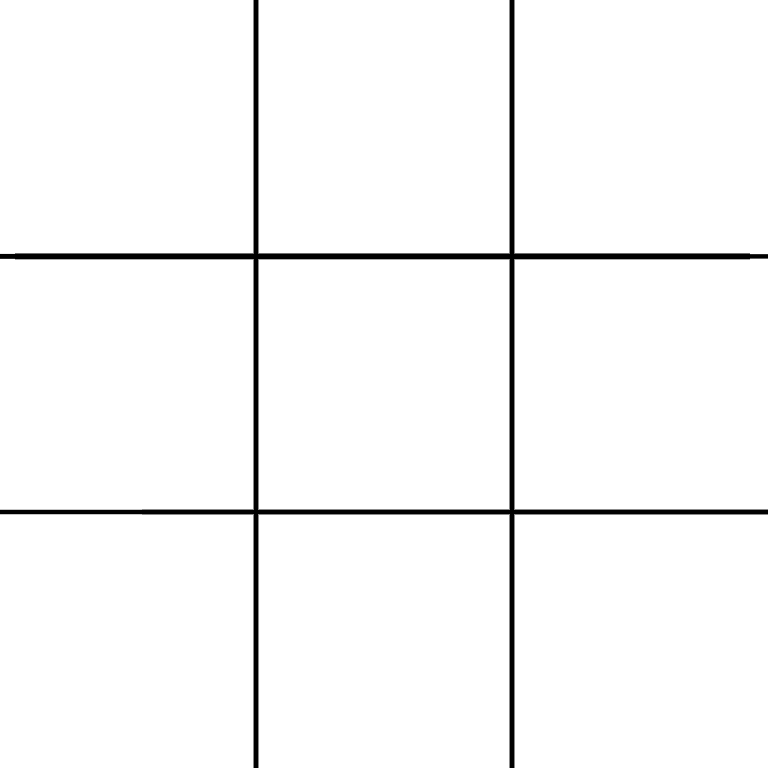
Give the GLSL for this pattern, as a Shadertoy shader.

```glsl
// Three by three grid of white squares parted by thin black rules of slightly uneven weight.
#define CELLS 3.0
#define RULE_WIDTH 0.0064
#define HEAVY_WIDTH 0.0077
#define TAIL_WIDTH 0.0058
#define HEAVY_DROP 0.0005
#define TAIL_START 0.977
#define HEAD_END 0.020
#define THIN_END 0.185
#define PAPER vec3(1.0)
#define INK vec3(0.005)

// Antialiased coverage of a rule, given the distance to its centre line
float ruleCoverage(float dist, float width, float pixel) {
    return clamp(0.5 + (0.5 * width - dist) / pixel, 0.0, 1.0);
}

// Width of a horizontal rule along x, with thinner ends
float horizontalWidth(float x, float isUpper) {
    float upper = mix(RULE_WIDTH, HEAVY_WIDTH, step(HEAD_END, x));
    upper = mix(upper, TAIL_WIDTH, step(TAIL_START, x));
    float lower = mix(TAIL_WIDTH, RULE_WIDTH, step(THIN_END, x));
    return mix(lower, upper, isUpper);
}

void mainImage(out vec4 fragColor, in vec2 fragCoord) {
    vec2 uv = fragCoord / iResolution.xy;
    vec2 pixel = 1.0 / iResolution.xy;

    // Nearest grid line on each axis; the outer border stays open
    vec2 lineIndex = floor(uv * CELLS + 0.5);
    vec2 inside = step(0.5, lineIndex) * step(lineIndex, vec2(CELLS - 0.5));
    float isUpper = step(CELLS - 1.5, lineIndex.y);

    // The upper rule is heavier and sits a hair low
    vec2 center = lineIndex / CELLS - vec2(0.0, HEAVY_DROP * isUpper);
    vec2 dist = abs(uv - center);

    float vertical = inside.x * ruleCoverage(dist.x, RULE_WIDTH, pixel.x);
    float horizontal = inside.y * ruleCoverage(dist.y, horizontalWidth(uv.x, isUpper), pixel.y);

    fragColor = vec4(mix(PAPER, INK, max(vertical, horizontal)), 1.0);
}
```
